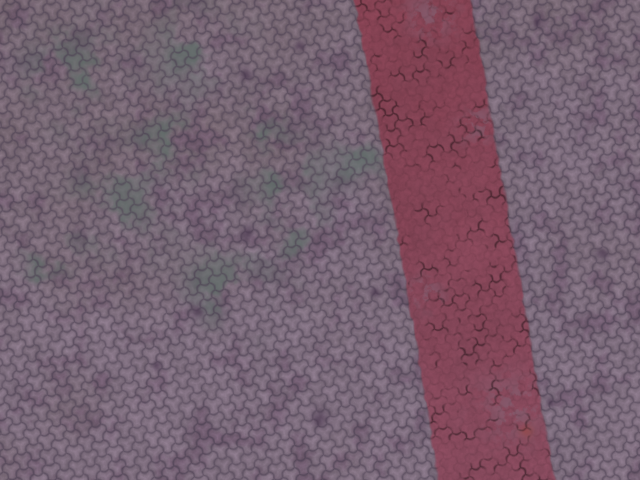
Reproduce this texture procedurally as a Shadertoy shader.

```glsl
// Weathered paving of interlocking three-lobed stones, crossed by a painted red band.
// Stones are hexagonal cells whose sides bulge in and out alternately; layered
// value noise adds moss, stains, grit and worn paint. Lengths are canvas heights.

const float PI = 3.14159265;
const float STONE_SIZE = 0.0315;
const float STONE_TILT = 0.17;
const float LOBE_BULGE = 0.13;   // in stone sizes
const float JOINT_WIDTH = 0.035; // in stone sizes
const float JOINT_DEPTH = 0.62;

const vec3 STONE_WARM = vec3(0.465, 0.402, 0.440);
const vec3 STONE_COOL = vec3(0.505, 0.440, 0.505);
const vec3 STAIN_COLOR = vec3(0.410, 0.315, 0.405);
const vec3 JOINT_COLOR = vec3(0.300, 0.255, 0.325);
const vec3 MOSS_COLOR = vec3(0.365, 0.425, 0.405);
const vec3 SPOT_COLOR = vec3(0.270, 0.195, 0.290);
const vec3 PAINT_TOP = vec3(0.525, 0.255, 0.320);
const vec3 PAINT_BOTTOM = vec3(0.530, 0.285, 0.360);
const vec3 WORN_COLOR = vec3(0.515, 0.375, 0.445);
const vec3 RUST_COLOR = vec3(0.580, 0.290, 0.290);

// Centre and radius of each mossy area, worn paint area and dark spot
const vec3 MOSS[10] = vec3[](
    vec3(0.16, 0.85, 0.09), vec3(0.40, 0.90, 0.08), vec3(0.35, 0.70, 0.06),
    vec3(0.59, 0.63, 0.07), vec3(0.74, 0.67, 0.05), vec3(0.24, 0.56, 0.09),
    vec3(0.47, 0.40, 0.08), vec3(0.10, 0.45, 0.05), vec3(0.64, 0.49, 0.07),
    vec3(0.56, 0.76, 0.05));
const vec3 WORN[4] = vec3[](
    vec3(1.07, 0.15, 0.065), vec3(0.89, 0.39, 0.030),
    vec3(1.00, 0.74, 0.035), vec3(0.90, 0.97, 0.050));
const vec3 SPOTS[10] = vec3[](
    vec3(0.326, 0.241, 0.010), vec3(0.410, 0.351, 0.011), vec3(1.250, 0.470, 0.012),
    vec3(0.512, 0.847, 0.012), vec3(0.622, 0.900, 0.010), vec3(0.665, 0.130, 0.017),
    vec3(0.780, 0.390, 0.010), vec3(1.148, 0.163, 0.009), vec3(1.120, 0.955, 0.011),
    vec3(0.515, 0.515, 0.014));

float hash(vec2 p) {
    vec3 q = fract(vec3(p.xyx) * 0.1031);
    q += dot(q, q.yzx + 33.33);
    return fract((q.x + q.y) * q.z);
}

float noise(vec2 p) {
    vec2 i = floor(p), f = fract(p);
    f = f * f * (3.0 - 2.0 * f);
    return mix(mix(hash(i), hash(i + vec2(1, 0)), f.x),
               mix(hash(i + vec2(0, 1)), hash(i + vec2(1, 1)), f.x), f.y);
}

float fbm(vec2 p) {
    float sum = 0.0, weight = 0.533;
    for (int i = 0; i < 4; i++) {
        sum += weight * noise(p);
        p = mat2(1.6, 1.2, -1.2, 1.6) * p + 7.3;
        weight *= 0.5;
    }
    return sum;
}

// Distance from q inward to the border of the three-lobed stone at the origin
float stoneDepth(vec2 q) {
    float depth = 1.0;
    for (int k = 0; k < 3; k++) {
        float angle = -0.5 * PI + 2.0 * PI * float(k) / 3.0;
        vec2 axis = vec2(cos(angle), sin(angle));
        float along = clamp(dot(q, vec2(-axis.y, axis.x)) * sqrt(3.0), -0.5, 0.5);
        float offset = dot(q, axis) - LOBE_BULGE * cos(PI * along);
        depth = min(depth, 0.5 - abs(offset));
    }
    return depth;
}

// Depth inside the covering stone (x) and its lattice index (yz)
vec3 paving(vec2 p) {
    float u = p.x / 0.8660254;
    vec2 home = round(vec2(u, p.y - 0.5 * u));
    vec3 best = vec3(-1.0, home);
    for (int j = -1; j <= 1; j++)
    for (int i = -1; i <= 1; i++) {
        vec2 id = home + vec2(i, j);
        float depth = stoneDepth(p - vec2(0.8660254 * id.x, id.y + 0.5 * id.x));
        if (depth > best.x) best = vec3(depth, id);
    }
    return best;
}

float blob(vec2 p, vec3 circle) {
    vec2 d = (p - circle.xy) / circle.z;
    return exp(-dot(d, d));
}

void mainImage(out vec4 fragColor, in vec2 fragCoord) {
    vec2 p = fragCoord / iResolution.y;
    float pixel = 1.0 / iResolution.y;
    float broad = fbm(p * 7.0), patches = fbm(p * 24.0 + 19.0), grit = fbm(p * 130.0);
    vec2 wobble = vec2(patches, fbm(p * 24.0 + 53.0)) - 0.5;

    // Stones and joints
    float c = cos(STONE_TILT), s = sin(STONE_TILT);
    vec3 stone = paving(mat2(c, -s, s, c) * (p + 0.006 * wobble) / STONE_SIZE);
    float soft = 0.05 + pixel / STONE_SIZE;
    float joint = 1.0 - smoothstep(JOINT_WIDTH - 0.5 * soft, JOINT_WIDTH + soft, stone.x);
    float tone = hash(stone.yz + 91.0) - 0.5;
    vec3 ground = mix(STONE_WARM, STONE_COOL, clamp(0.95 - 0.8 * p.y + 0.25 * p.x + broad - 0.5, 0.0, 1.0));
    ground = mix(ground, STAIN_COLOR, 0.55 * smoothstep(0.50, 0.78, patches));
    ground *= 1.0 + 0.07 * tone + 0.16 * (grit - 0.5) + 0.10 * smoothstep(0.1, 0.4, stone.x) - 0.03;

    // Moss and dark spots
    float moss = 0.0, spot = 0.0;
    for (int i = 0; i < 10; i++) {
        moss += blob(p + 0.09 * wobble, MOSS[i]);
        spot += blob(p + 0.02 * wobble, SPOTS[i]);
    }
    ground = mix(ground, MOSS_COLOR, 0.75 * min(moss, 1.0) * smoothstep(0.38, 0.66, fbm(p * 18.0 + 4.0)));
    ground = mix(ground, JOINT_COLOR, joint * JOINT_DEPTH * (0.55 + 0.8 * patches));
    ground = mix(ground, SPOT_COLOR, 0.6 * min(spot, 1.0));

    // Painted band with faint stone relief, cracks and wear
    float worn = 0.0;
    for (int i = 0; i < 4; i++) worn += blob(p + 0.03 * wobble, WORN[i]);
    worn *= smoothstep(0.42, 0.62, fbm(p * 55.0 + 8.0));
    vec3 paint = mix(PAINT_BOTTOM, PAINT_TOP, p.y) * (0.95 + 0.12 * (broad - 0.5) + 0.16 * grit - 0.04);
    paint = mix(paint, WORN_COLOR, 0.10 * patches + 0.65 * min(worn, 1.0));
    paint = mix(paint, RUST_COLOR, 0.7 * blob(p + 0.02 * wobble, vec3(1.10, 0.10, 0.014)));
    float crack = joint * smoothstep(0.48, 0.75, fbm(p * 32.0 + 31.0));
    paint *= 1.0 - 0.06 * joint - 0.35 * crack;

    // Band edges, slightly bowed and ragged
    float ragged = 0.006 * (noise(p * 70.0) - 0.5);
    float left = 0.913 - 0.175 * p.y + 0.018 * p.y * (1.0 - p.y) + ragged;
    float right = 1.155 - 0.174 * p.y - ragged;
    float inside = min(p.x - left, right - p.x);
    ground *= 1.0 - 0.10 * exp(-abs(inside) / 0.004);
    fragColor = vec4(mix(ground, paint, smoothstep(-0.0015 - pixel, 0.0015 + pixel, inside)), 1.0);
}
```
